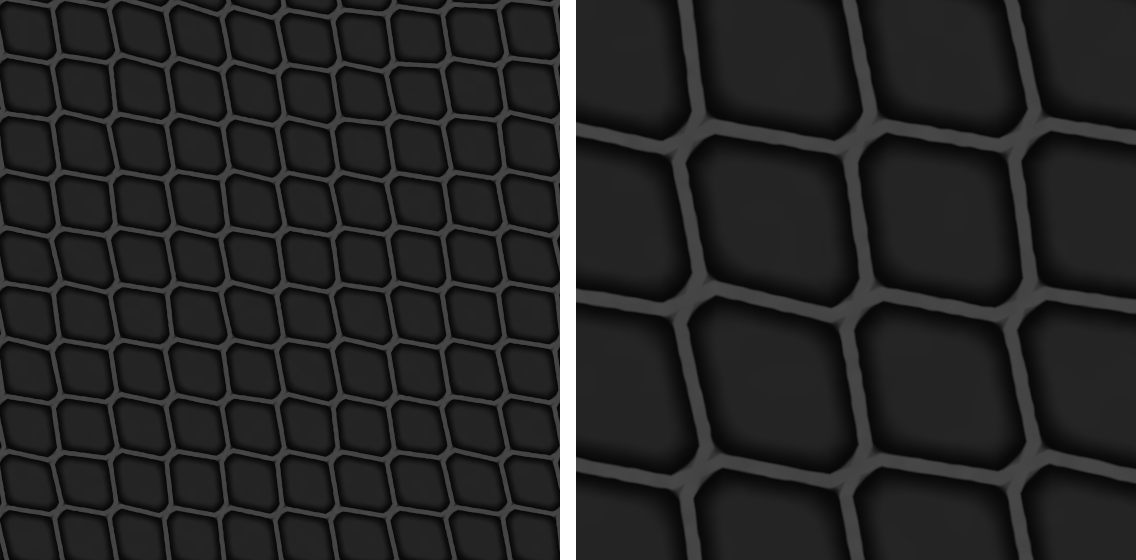
Left, the full canvas; right, a detail of the centre.
Give the GLSL for this pattern, as a WebGL 2 fragment shader.

```glsl
#version 300 es
precision highp float;

uniform vec2 u_resolution;
out vec4 fragColor;

const float TAU = 6.2831853;

float hash(vec2 p) {
    vec3 q = fract(p.xyx * 0.1031);
    q += dot(q, q.yzx + 33.33);
    return fract((q.x + q.y) * q.z);
}

float noise(vec2 p) {
    vec2 i = floor(p), f = fract(p);
    f = f * f * (3.0 - 2.0 * f);
    return mix(mix(hash(i), hash(i + vec2(1, 0)), f.x),
               mix(hash(i + vec2(0, 1)), hash(i + vec2(1, 1)), f.x), f.y);
}

float segment(vec2 p, vec2 a, vec2 b) {
    vec2 pa = p - a, ba = b - a;
    return length(pa - ba * clamp(dot(pa, ba) / dot(ba, ba), 0.0, 1.0));
}

float smoothMin(float a, float b, float k) {
    float h = max(k - abs(a - b), 0.0) / k;
    return min(a, b) - h * h * k * 0.25;
}

// Knot position: regular grid, slack near the top and bottom, small jitter
vec2 knot(vec2 id) {
    vec2 jitter = vec2(hash(id + 20.0), hash(id + 57.0)) - 0.5;
    vec2 slack;
    slack.x = 0.03 * sin(TAU * (id.x - 1.0) / 10.0)
            + 0.07 * cos(TAU * id.x / 8.5) * smoothstep(3.0, 0.0, id.y);
    slack.y = 0.11 * cos(TAU * (id.x - 1.0) / 9.5) * smoothstep(6.0, 10.0, id.y);
    return id + vec2(0.0, -0.13) + slack + jitter * 0.05;
}

// Strand that bends on leaving one knot and on reaching the next
float strand(vec2 p, vec2 a, vec2 b, vec2 bend) {
    float d = segment(p, a + bend, b - bend);
    d = min(d, segment(p, a, a + bend));
    return min(d, segment(p, b - bend, b));
}

void main() {
    vec2 p = gl_FragCoord.xy / u_resolution * 10.0;
    float edge = max(0.012, 8.0 / u_resolution.y);

    // Nearest strand in each direction
    float across = 1.0, upward = 1.0;
    for (int y = -1; y <= 1; y++) {
        for (int x = -1; x <= 1; x++) {
            vec2 id = floor(p) + vec2(x, y);
            vec2 here = knot(id);
            across = min(across, strand(p, here, knot(id + vec2(1, 0)), vec2(0.15, 0.065)));
            upward = min(upward, strand(p, here, knot(id + vec2(0, 1)), vec2(0.06, 0.15)));
        }
    }
    float rough = (noise(p * 16.0) - 0.5) * 0.009;
    float cord = min(across, upward) + rough;
    float web = smoothMin(across, upward, 0.11) + rough;
    float rounded = smoothMin(across, upward, 0.17);

    // Cell floor with a dark shadow along the net
    float light = smoothstep(0.03, 0.2, rounded + rough);
    vec3 color = mix(vec3(0.03), vec3(0.142), light);
    color += (noise(p * 5.0) - 0.5) * 0.006 * light;

    // Webbing at the knots, then the cords
    color = mix(color, vec3(0.21), 1.0 - smoothstep(-edge, edge, web - 0.038));
    vec3 cordColor = vec3(0.27 + (noise(p * 12.0) - 0.5) * 0.02);
    color = mix(color, cordColor, 1.0 - smoothstep(-edge, edge, cord - 0.039));

    fragColor = vec4(color, 1.0);
}
```
